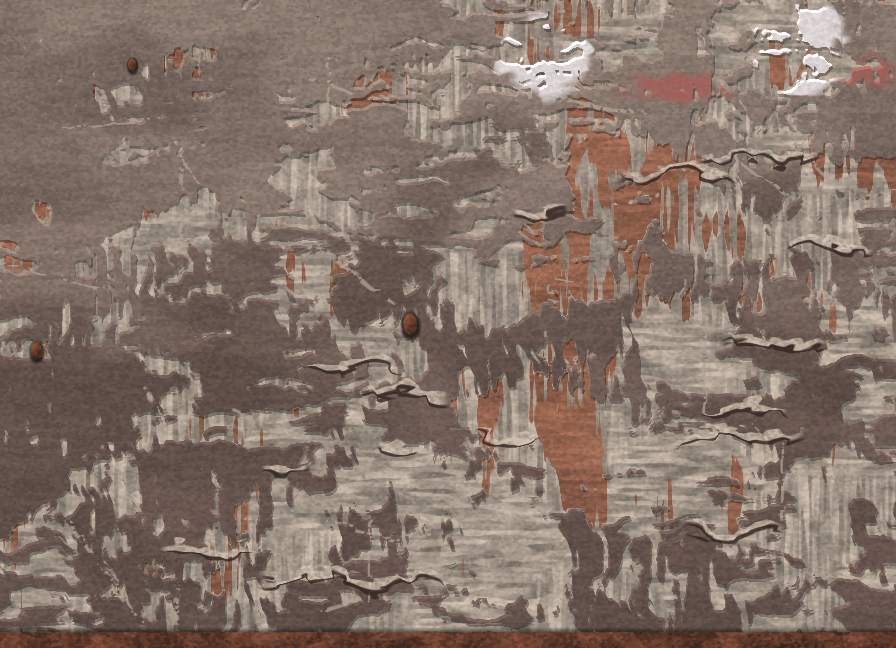
This texture is drawn by a Shadertoy shader. Its source:

```glsl
#define PAINT_LIGHT vec3(0.53, 0.465, 0.425)
#define PAINT_DARK vec3(0.39, 0.32, 0.295)
#define BARE_WOOD vec3(0.635, 0.585, 0.535)
#define RED_WOOD vec3(0.56, 0.375, 0.295)
#define WHITE_PAINT vec3(0.86, 0.83, 0.83)
#define PINK_PAINT vec3(0.66, 0.36, 0.34)
#define RUST vec3(0.38, 0.23, 0.17)
#define PEEL_BIAS -0.04
#define RED_LEVEL 0.71
#define SCRATCHES 30
#define SPLITS 16

float hash(vec2 p) {
    vec3 q = fract(p.xyx * vec3(0.1031, 0.1030, 0.0973));
    q += dot(q, q.yzx + 33.33);
    return fract((q.x + q.y) * q.z);
}

vec2 hash2(vec2 p) { return vec2(hash(p + 3.7), hash(p + 71.3)); }

// Soft cellular noise: cell values blended near the borders
float cells(vec2 p) {
    vec2 base = floor(p), f = p - base;
    float sum = 0.0, total = 0.0;
    for (int j = -1; j <= 1; j++)
    for (int i = -1; i <= 1; i++) {
        vec2 o = vec2(i, j);
        vec2 r = o + hash2(base + o) - f;
        float w = exp(-9.0 * dot(r, r));
        sum += w * hash(base + o + 17.0);
        total += w;
    }
    return sum / total;
}

float blob(vec2 p, vec2 center, vec2 size) {
    vec2 d = (p - center) / size;
    return exp(-dot(d, d));
}

// Positive where the paint has torn away
float peelDepth(vec2 p) {
    vec2 q = p + 0.02 * vec2(cells(p * 18.0), cells(p * 18.0 + 40.0));
    float chips = 0.5 * cells(q * vec2(9.0, 13.0)) + 0.3 * cells(q * vec2(28.0, 36.0));
    float upright = cells(q * vec2(95.0, 11.0));
    float across = cells(q * vec2(13.0, 85.0));
    float turn = smoothstep(0.35, 0.65, cells(p * vec2(5.0, 7.0) + 9.0));
    float depth = chips + 0.36 * mix(upright, across, turn) + 0.12 * cells(q * 125.0);
    float bias = PEEL_BIAS + 0.19 * blob(p, vec2(0.92, 0.48), vec2(0.32, 0.42));
    bias += 0.07 * blob(p, vec2(0.75, 0.14), vec2(0.6, 0.1));
    bias -= 0.17 * smoothstep(0.68, 0.88, p.y) * (1.0 - smoothstep(0.5, 0.85, p.x));
    bias -= 0.07 * smoothstep(0.8, 1.0, p.y) + 0.11 * (1.0 - smoothstep(0.0, 0.22, p.x));
    return depth - 0.64 + bias;
}

float segment(vec2 p, vec2 a, vec2 along) {
    vec2 d = p - a;
    return length(d - along * clamp(dot(d, along) / dot(along, along), 0.0, 1.0));
}

void mainImage(out vec4 fragColor, in vec2 fragCoord) {
    vec2 p = fragCoord / iResolution.y;
    float aspect = iResolution.x / iResolution.y;
    float grain = cells(p * vec2(190.0, 260.0)) - 0.5;
    float mottle = cells(p * vec2(7.0, 11.0) + 5.0) - 0.5;
    float upright = cells(p * vec2(170.0, 13.0)) - 0.5;
    float across = cells(p * vec2(22.0, 150.0)) - 0.5;
    float rough = cells(p * vec2(38.0, 55.0)) - 0.5;

    // Weathered paint, paler towards the top
    float fade = smoothstep(0.3, 1.0, p.y + 0.35 * mottle);
    vec3 color = mix(PAINT_DARK, PAINT_LIGHT, fade);
    color *= 1.0 + 0.17 * grain + 0.12 * mottle + 0.09 * across;

    // White and pink smears near the top
    float white = blob(p, vec2(0.84, 0.92), vec2(0.08, 0.07));
    white += blob(p, vec2(1.24, 0.94), vec2(0.075, 0.1));
    float pink = blob(p, vec2(1.05, 0.865), vec2(0.09, 0.025));
    pink += blob(p, vec2(1.34, 0.89), vec2(0.06, 0.03));
    float smear = 0.35 * rough + 0.3 * mottle;
    color = mix(color, PINK_PAINT, 0.75 * smoothstep(0.3, 0.8, pink + smear));
    color = mix(color, WHITE_PAINT + 0.08 * grain, smoothstep(0.4, 0.62, white + smear));

    // Bare fibres and the red wood beneath
    float depth = peelDepth(p);
    float peel = smoothstep(-0.012, 0.018, depth);
    float above = smoothstep(-0.012, 0.018, peelDepth(p + vec2(-0.002, 0.0045)));
    float turn = smoothstep(0.4, 0.65, cells(p * vec2(6.0, 9.0) + 23.0));
    vec3 bare = BARE_WOOD * (1.0 + 0.38 * mix(upright, across, turn) + 0.2 * rough + 0.16 * grain);
    float redField = 0.5 * cells(p * vec2(8.0, 6.0) + 31.0) + 0.3 * cells(p * vec2(32.0, 11.0))
                   + 0.2 * (upright + 0.5);
    redField += 0.3 * blob(p, vec2(0.88, 0.57), vec2(0.19, 0.3)) - RED_LEVEL;
    float red = smoothstep(0.0, 0.03, redField) * smoothstep(0.01, 0.05, depth);
    vec3 redWood = RED_WOOD * (1.0 + 0.22 * across + 0.2 * mottle + 0.18 * grain);
    color = mix(color, mix(bare, redWood, red), peel);
    float rim = peel - above;
    color *= 1.0 - 0.3 * max(rim, 0.0) + 0.2 * max(-rim, 0.0);

    // Scratches, broken along their length
    for (int i = 0; i < SCRATCHES; i++) {
        vec2 id = vec2(i, 5.0);
        vec2 start = hash2(id) * vec2(aspect, 1.0);
        float angle = mix(-1.1, 0.45, hash(id + 9.0));
        if (i % 4 == 0) angle = 1.57;
        vec2 along = (0.04 + 0.13 * hash(id + 21.0)) * vec2(cos(angle), sin(angle));
        float d = segment(p + 0.006 * rough, start, along);
        float width = 0.001 + 0.0022 * hash(id + 33.0);
        float line = 1.0 - smoothstep(width * 0.5, width + 0.0015, d);
        color = mix(color, BARE_WOOD * 1.08, 0.75 * line * smoothstep(-0.25, 0.1, rough + grain));
    }

    // Horizontal splits with a shadow below a raised pale lip
    for (int i = 0; i < SPLITS; i++) {
        vec2 id = vec2(i, 47.0);
        vec2 center = vec2(0.3, 0.06) + hash2(id) * vec2(aspect - 0.4, 0.72);
        vec2 d = p - center;
        float span = 0.03 + 0.08 * hash(id + 8.0);
        float taper = max(0.0, 1.0 - abs(d.x) / span);
        d.y += 0.02 * rough + 0.008 * sin(d.x * 45.0 + float(i));
        float width = 0.0055 * sqrt(taper) * (0.8 + across);
        float lip = smoothstep(0.0, 0.3, taper) * (1.0 - smoothstep(width, width + 0.003, abs(d.y - 0.008)));
        float gap = smoothstep(0.0, 0.2, taper) * (1.0 - smoothstep(width * 0.4, width * 0.4 + 0.0025, abs(d.y)));
        color = mix(color, BARE_WOOD * (1.22 + 0.3 * grain), 0.8 * lip);
        color = mix(color, vec3(0.19, 0.14, 0.12), 0.8 * gap);
    }

    // Rusty nail heads
    for (int i = 0; i < 3; i++) {
        vec2 center = i == 0 ? vec2(0.633, 0.5) : i == 1 ? vec2(0.056, 0.46) : vec2(0.204, 0.9);
        vec2 d = (p - center) / (vec2(0.012, 0.018) * (1.0 - 0.2 * float(i)));
        float r = length(d);
        color *= 1.0 - 0.6 * (1.0 - smoothstep(0.9, 1.5, length(d + vec2(-0.1, 0.2))));
        vec3 head = RUST * (1.05 + 0.5 * dot(d, vec2(-0.4, 0.6)) + 0.3 * grain);
        color = mix(color, head, 1.0 - smoothstep(0.8, 1.0, r));
    }

    // Rusted rail along the bottom
    float rail = 1.0 - smoothstep(0.023, 0.026, p.y);
    color *= 1.0 - 0.45 * (1.0 - smoothstep(0.024, 0.034, p.y));
    color = mix(color, RUST * (1.0 + 0.5 * rough + 0.4 * grain), rail);
    fragColor = vec4(clamp(color, 0.0, 1.0), 1.0);
}
```
